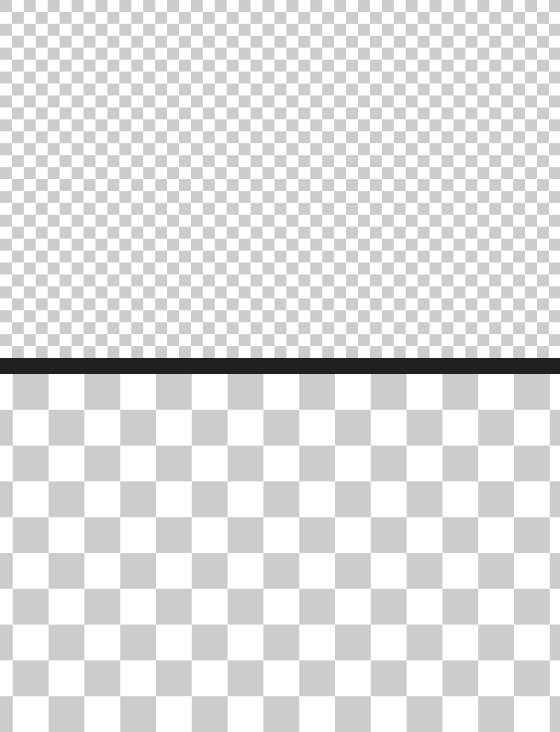
Top: the whole. Bottom: its middle third, enlarged.
Write a Shadertoy shader that draws this pattern.

```glsl
// Flat checkerboard of light grey and white squares, thirty rows high.

// Square wave with period 2: +1 on even cells, -1 on odd cells, edges one pixel soft.
vec2 squareWave(vec2 cell, float pixel) {
    vec2 edgeDistance = 0.5 - abs(mod(cell + 0.5, 2.0) - 1.0);
    return clamp(2.0 * edgeDistance / pixel, -1.0, 1.0);
}

void mainImage(out vec4 fragColor, in vec2 fragCoord) {
    // Cell units, anchored at the lower left corner
    float pixel = 30.0 / iResolution.y;
    vec2 wave = squareWave(fragCoord * pixel, pixel);

    // The product of both waves alternates the squares
    float white = 0.5 + 0.5 * wave.x * wave.y;
    fragColor = vec4(mix(vec3(0.8), vec3(1.0), white), 1.0);
}
```
